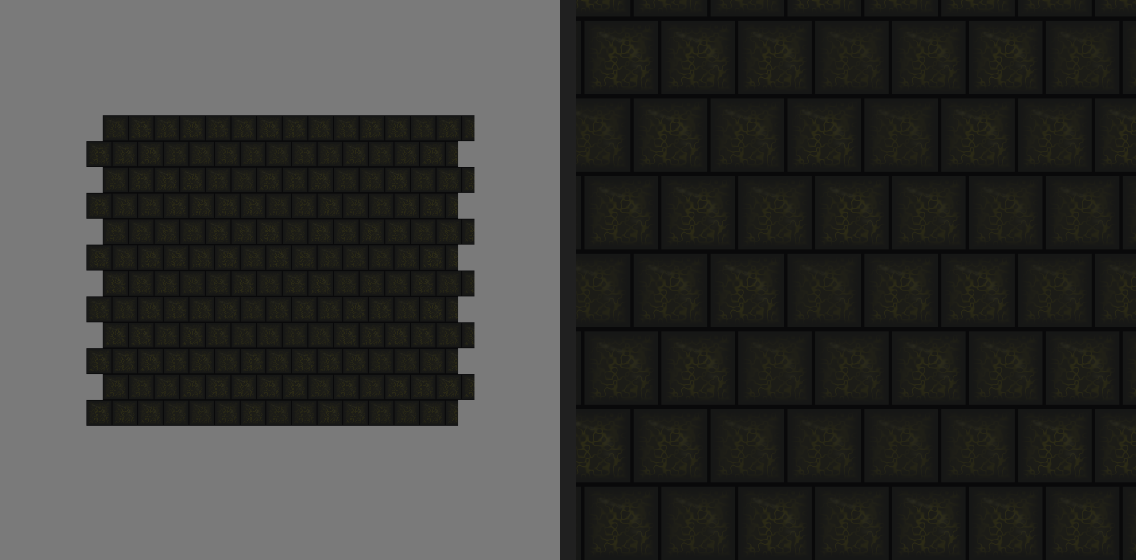
Left, the full canvas; right, a detail of the centre.
Give the GLSL for this texture, as a Shadertoy shader.

```glsl
// A dark wall of square stone tiles in running rows, centred on a plain grey ground.
// Each row is an antialiased box; alternate rows slide sideways for a stepped outline.
// Every tile has a dark joint, a dim rim and olive flecks from wrapping value noise.

const vec3 GROUND = vec3(0.48);
const vec3 JOINT = vec3(0.035, 0.035, 0.04);
const vec3 RIM = vec3(0.088, 0.09, 0.087);
const vec3 STONE = vec3(0.108, 0.108, 0.09);
const vec3 OLIVE = vec3(0.23, 0.22, 0.08);
const vec3 PALE = vec3(0.20, 0.20, 0.15);

const int ROWS = 12;
const float TILES_PER_ROW = 14.5;
const float ROW_SHIFT = 0.64;                  // in tiles, on odd rows
const vec2 WALL_CORNER = vec2(0.1543, 0.2396);
const vec2 TILE_SIZE = vec2(0.04577, 0.04622);

float hash(vec2 p) {
    vec3 q = fract(vec3(p.xyx) * 0.1031);
    q += dot(q, q.yzx + 33.33);
    return fract((q.x + q.y) * q.z);
}

// Value noise over the unit square, repeating after "cells" lattice steps
float wrappedNoise(vec2 p, float cells, float seed) {
    p *= cells;
    vec2 i = floor(p), f = fract(p);
    f = f * f * (3.0 - 2.0 * f);
    vec2 a = mod(i, cells) + seed, b = mod(i + 1.0, cells) + seed;
    return mix(mix(hash(a), hash(vec2(b.x, a.y)), f.x),
               mix(hash(vec2(a.x, b.y)), hash(b), f.x), f.y);
}

float segmentDistance(vec2 p, vec2 a, vec2 b) {
    vec2 ab = b - a;
    return length(p - a - ab * clamp(dot(p - a, ab) / dot(ab, ab), 0.0, 1.0));
}

// Share of a pixel covered by a box
float boxCoverage(vec2 p, vec2 corner, vec2 size, float pixel) {
    vec2 inside = min(p - corner, corner + size - p);
    vec2 cover = clamp(inside / pixel + 0.5, 0.0, 1.0);
    return cover.x * cover.y;
}

float rowOffset(int row) {
    return (row % 2 == 1) ? ROW_SHIFT : 0.0;
}

// Colour of one tile; p runs from 0 to 1 across it
vec3 tileColor(vec2 p, float wear, float pixel) {
    vec2 border = min(p, 1.0 - p);
    float edge = min(border.x, border.y);
    float middle = smoothstep(0.05, 0.22, edge);
    vec3 color = mix(RIM, STONE, middle);

    // Fine winding flecks, gathered in patches
    float ridge = 1.0 - abs(2.0 * wrappedNoise(p, 19.0, 7.0) - 1.0);
    float patches = smoothstep(0.2, 0.8, wrappedNoise(p, 5.0, 31.0));
    float flecks = smoothstep(0.6, 0.95, ridge) * mix(0.25, 1.0, patches);
    color = mix(color, OLIVE, 0.48 * flecks * middle * wear);

    // Pale scratch near the top and a worn spot on the right
    float scratch = segmentDistance(p, vec2(0.24, 0.80), vec2(0.52, 0.70));
    float spot = segmentDistance(p, vec2(0.66, 0.58), vec2(0.72, 0.38));
    float grain = wrappedNoise(p, 23.0, 53.0);
    float worn = smoothstep(0.045, 0.01, scratch) + 0.7 * smoothstep(0.12, 0.02, spot);
    color = mix(color, PALE, 0.5 * worn * grain * wear);

    // Joint, slightly thicker between rows than between neighbours
    vec2 line = smoothstep(vec2(-0.5), vec2(0.5), (border - vec2(0.022, 0.028)) / pixel);
    return mix(JOINT, color, line.x * line.y);
}

void mainImage(out vec4 fragColor, in vec2 fragCoord) {
    vec2 uv = fragCoord / iResolution.xy;
    float pixel = 1.0 / min(iResolution.x, iResolution.y);

    // Silhouette of all rows
    float coverage = 0.0;
    for (int row = 0; row < ROWS; row++) {
        vec2 corner = WALL_CORNER + TILE_SIZE * vec2(rowOffset(row), float(row));
        vec2 size = TILE_SIZE * vec2(TILES_PER_ROW, 1.0);
        coverage += boxCoverage(uv, corner, size, pixel);
    }

    // Tile under this point
    vec2 grid = (uv - WALL_CORNER) / TILE_SIZE;
    int row = int(clamp(floor(grid.y), 0.0, float(ROWS - 1)));
    grid.x -= rowOffset(row);
    float wear = mix(0.8, 1.15, hash(floor(grid) + 40.0));
    vec3 wall = tileColor(fract(grid), wear, pixel / TILE_SIZE.y);

    fragColor = vec4(mix(GROUND, wall, clamp(coverage, 0.0, 1.0)), 1.0);
}
```
